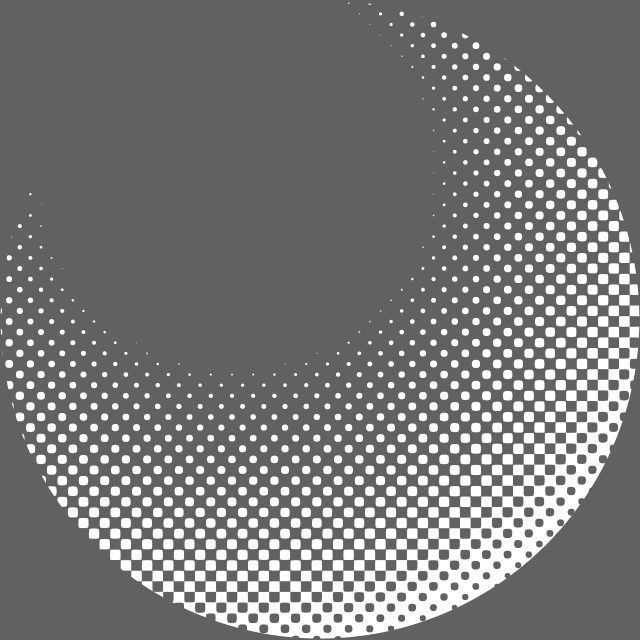
Write a WebGL 2 fragment shader that draws this background.

```glsl
#version 300 es
precision highp float;

uniform vec2 u_resolution;
out vec4 fragColor;

const float TAU = 6.2831853;

// Share of white ink: none near the highlight, steeper past the halfway ring
float inkCoverage(vec2 p) {
    float d = distance(p, vec2(0.3685, 0.733));
    return 1.427 * (d - 0.311) + 2.4 * max(d - 0.6615, 0.0);
}

// Diagonal dot screen: round dots, then a checkerboard, then round holes
float halftone(vec2 p, float coverage, float pixel) {
    float frequency = TAU / 0.03314;
    vec2 phase = (p - vec2(0.0145, 0.9948)) * frequency;
    vec2 c = cos(phase);
    vec2 s = sin(phase);
    float balance = 1.0 - 2.0 * coverage;
    float threshold = sign(balance) * pow(abs(balance), 1.57);
    float slope = frequency * max(length(vec2(s.x * c.y, c.x * s.y)), 0.25);
    return clamp((c.x * c.y - threshold) / (slope * pixel) + 0.5, 0.0, 1.0);
}

void main() {
    float side = min(u_resolution.x, u_resolution.y);
    float pixel = 1.0 / side;
    vec2 p = (gl_FragCoord.xy - 0.5 * u_resolution) / side + 0.5;

    // Ball outline clips the dots
    float rim = 0.499 - distance(p, vec2(0.5, 0.5013));
    float ball = clamp(rim / pixel + 0.5, 0.0, 1.0);

    float ink = ball * halftone(p, inkCoverage(p), pixel);
    fragColor = vec4(mix(vec3(0.38), vec3(1.0), ink), 1.0);
}
```
